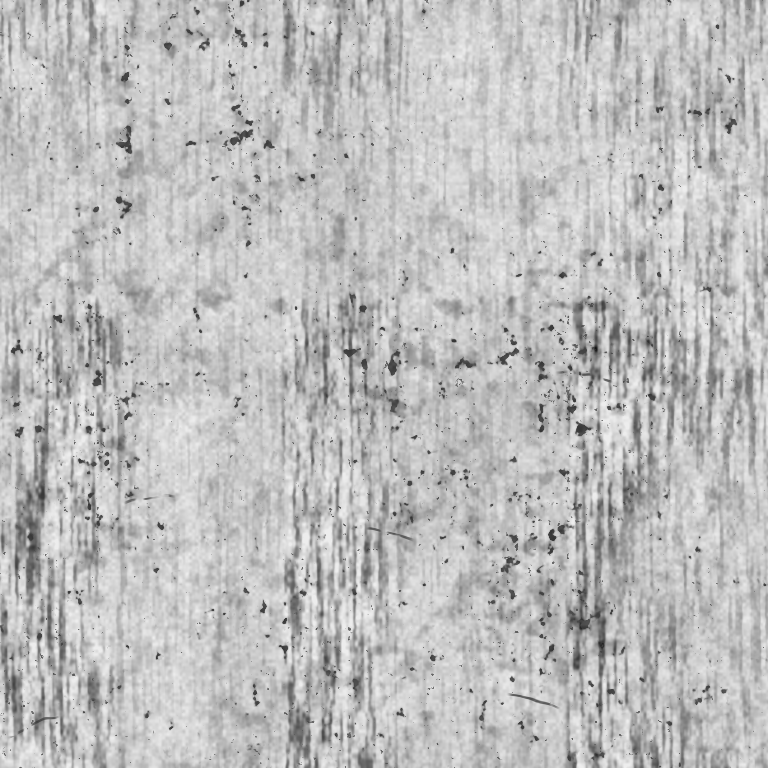
A three.js fragment shader for this texture:

```glsl
#define PLASTER 0.842
#define PIT_TONE 0.23
#define STREAK_DEPTH 0.43
#define GRAIN_DEPTH 0.17
#define PIT_SCALE 78.0
#define SPECK_SCALE 165.0
#define STRIP_PERIOD 0.37
#define SCRATCHES 5

varying vec2 vUv;

float hash(vec2 p) {
  return fract(sin(dot(p, vec2(127.1, 311.7))) * 43758.5453);
}

float noise(vec2 p) {
  vec2 cell = floor(p);
  vec2 f = fract(p);
  f = f * f * (3.0 - 2.0 * f);
  float low = mix(hash(cell), hash(cell + vec2(1.0, 0.0)), f.x);
  float high = mix(hash(cell + vec2(0.0, 1.0)), hash(cell + vec2(1.0, 1.0)), f.x);
  return mix(low, high, f.y);
}

float fbm(vec2 p) {
  float sum = 0.0;
  float weight = 0.53;
  for (int i = 0; i < 3; i++) {
    sum += weight * noise(p);
    p = mat2(0.8, 0.6, -0.6, 0.8) * p * 2.03 + 17.3;
    weight *= 0.55;
  }
  return sum;
}

// Soft-edged rectangle: 1 inside, 0 outside
float softBox(vec2 p, vec2 center, vec2 halfSize, float blur) {
  vec2 d = abs(p - center) - halfSize;
  return (1.0 - smoothstep(-blur, blur, d.x)) * (1.0 - smoothstep(-blur, blur, d.y));
}

// Upright strips where the brushed grain is exposed
float brushedZone(vec2 p) {
  float across = fract(p.x / STRIP_PERIOD + 0.02) * STRIP_PERIOD;
  float strip = smoothstep(0.0, 0.012, across) * (1.0 - smoothstep(0.12, 0.19, across));
  float lower = 1.0 - smoothstep(0.57, 0.63, p.y);
  float upper = 0.7 * smoothstep(0.78, 0.98, p.y);
  float right = 0.6 * smoothstep(0.72, 0.9, p.x);
  float patches = smoothstep(0.25, 0.62, fbm(p * vec2(7.0, 4.0) + 31.0));
  return clamp(max(strip * (lower + upper), right) * mix(0.35, 1.1, patches), 0.0, 1.0);
}

// Local likelihood of pits, gathered in columns and worn patches
float pitDensity(vec2 p) {
  float clouds = smoothstep(0.3, 0.7, fbm(p * 6.0 + 8.0));
  float columns = smoothstep(0.45, 0.8, noise(vec2(p.x * 36.0, p.y * 3.0)));
  float worn = softBox(p, vec2(0.67, 0.38), vec2(0.09, 0.22), 0.07);
  float pitted = softBox(p, vec2(0.25, 0.86), vec2(0.11, 0.18), 0.05);
  float edge = softBox(p, vec2(0.13, 0.37), vec2(0.02, 0.18), 0.025)
             + softBox(p, vec2(0.5, 0.52), vec2(0.03, 0.07), 0.03);
  float density = 0.3 * clouds + 0.22 * columns;
  density += (worn + 0.65 * edge) * mix(0.25, 0.65, clouds);
  return clamp(density + pitted * (0.12 + 0.5 * columns), 0.0, 1.0);
}

// Thin, slightly bent scratches with broken edges
float scratches(vec2 p) {
  float mark = 0.0;
  for (int i = 0; i < SCRATCHES; i++) {
    float id = float(i);
    vec2 center = vec2(hash(vec2(id, 3.0)), hash(vec2(id, 9.0)));
    float angle = 0.8 * hash(vec2(id, 5.0)) - 0.3;
    float reach = mix(0.025, 0.07, hash(vec2(id, 7.0)));
    vec2 d = p - center;
    d = vec2(cos(angle) * d.x + sin(angle) * d.y, cos(angle) * d.y - sin(angle) * d.x);
    d.y += 2.0 * d.x * d.x + 0.005 * (noise(p * 70.0) - 0.5);
    float line = 1.0 - smoothstep(0.0007, 0.0026, abs(d.y));
    mark = max(mark, line * (1.0 - smoothstep(reach * 0.7, reach, abs(d.x))));
  }
  return mark * smoothstep(0.25, 0.55, noise(p * 110.0));
}

void main() {
  vec2 p = vUv;
  float zone = brushedZone(p);
  float density = pitDensity(p);

  // Plaster body with clouds and fine grain
  float cloud = fbm(p * 9.0) - 0.5;
  float grain = 0.6 * noise(p * 230.0) + 0.4 * noise(p * 110.0 + 5.0) - 0.5;
  float tone = PLASTER + 0.13 * cloud + GRAIN_DEPTH * grain;

  // Upright brushed streaks, broken along their length
  float bentX = p.x + 0.008 * noise(p * vec2(3.0, 5.0));
  float streak = 0.55 * noise(vec2(bentX * 210.0, p.y * 20.0))
               + 0.2 * noise(vec2(bentX * 95.0, p.y * 7.0))
               + 0.25 * noise(p * vec2(250.0, 130.0));
  tone -= smoothstep(0.4, 0.83, streak) * mix(0.11, STREAK_DEPTH, zone);
  tone += 0.07 * zone * (1.0 - smoothstep(0.2, 0.5, streak));

  // Grey stains, including the horizontal seam
  float seam = exp(-pow((p.y - 0.61 - 0.02 * cloud) / 0.018, 2.0));
  float stain = smoothstep(0.5, 0.78, fbm(p * 45.0 + 60.0));
  tone -= stain * (0.07 + 0.22 * density + 0.14 * seam);
  tone -= 0.05 * density;

  // Ragged pits and smaller specks with soft grey rims
  float pit = fbm(p * PIT_SCALE * vec2(1.0, 0.9));
  float pitLevel = mix(0.83, 0.635, density);
  float speck = fbm(p * SPECK_SCALE + 90.0);
  float speckLevel = mix(0.85, 0.69, max(density, 0.55 * zone));
  float rim = smoothstep(pitLevel - 0.09, pitLevel + 0.02, pit);
  float hole = smoothstep(pitLevel - 0.015, pitLevel + 0.045, pit);
  hole = max(hole, 0.8 * smoothstep(speckLevel - 0.03, speckLevel + 0.06, speck));
  hole = max(hole, 0.8 * scratches(p));
  tone -= 0.12 * rim;
  tone = mix(tone, PIT_TONE + 0.16 * (grain + 0.25), hole);

  gl_FragColor = vec4(vec3(clamp(tone, 0.0, 0.93)), 1.0);
}
```
